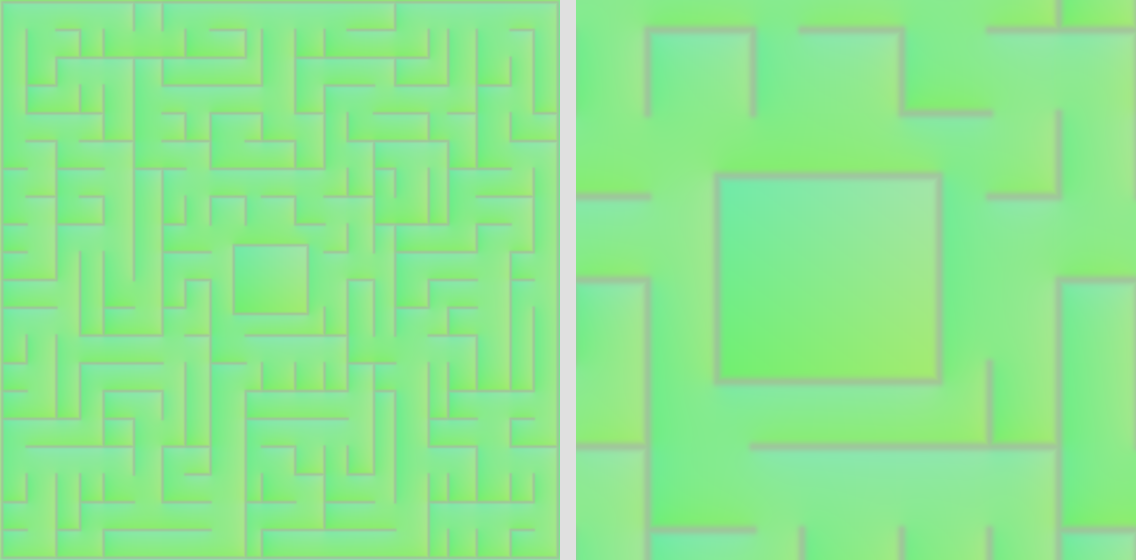
Left: the whole. Right: its middle third, enlarged.
This pattern is drawn by a WebGL 1 fragment shader. Its source:

```glsl
precision highp float;
// Draws a soft green maze whose walls tint the corridors beside them, around a central room.

uniform vec2 u_resolution;

const vec2 GRID = vec2(21.0, 20.0);        // columns and rows
const float MARGIN = 0.004;                // strip outside the maze, in canvas units
const float COLUMN_JITTER = 0.5;           // uneven column widths, in cells
const vec2 ROOM_LOW = vec2(8.75, 8.78);    // corners of the room, in cells
const vec2 ROOM_HIGH = vec2(11.55, 11.25);
const float REACH = 0.65;                  // how far a wall tints, in cells
const float SOFTNESS = 0.04;               // blur of the step across a wall
const float WALL_WIDTH = 0.06;
const float WALL_STRENGTH = 0.75;
const vec3 BASE_COLOR = vec3(0.54, 0.92, 0.55);
const vec3 RIGHT_TINT = vec3(0.13, -0.012, 0.0);
const vec3 TOP_TINT = vec3(0.0, -0.015, 0.15);
const vec3 WALL_COLOR = vec3(0.64, 0.74, 0.62);
const float PI = 3.14159;

float hash(vec2 p) {
  return fract(sin(dot(p, vec2(127.1, 311.7))) * 43758.5453);
}

bool isBetween(vec2 p, vec2 low, vec2 high) {
  return all(greaterThan(p, low)) && all(lessThan(p, high));
}

// Grid node with its column shifted, except on the outer border.
vec2 nodePosition(vec2 node) {
  float inner = step(0.5, node.x) * step(node.x, GRID.x - 0.5);
  float shift = hash(vec2(node.x, 5.3)) - 0.5;
  return node + vec2(COLUMN_JITTER * inner * shift, 0.0);
}

// Each inner node grows one wall; a lane's shared direction prevents overlaps.
bool hasWall(vec2 node, vec2 axis) {
  float lane = dot(node, axis.yx);
  float along = dot(node, axis);
  if (lane == 0.0 || lane == dot(GRID, axis.yx)) {
    return along >= 0.0 && along < dot(GRID, axis);
  }
  if (isBetween(node, ROOM_LOW, ROOM_HIGH)) return false;
  if (isBetween(node + axis, ROOM_LOW, ROOM_HIGH)) return false;
  float flip = step(0.5, hash(vec2(lane, 31.0 + 40.0 * axis.x)));
  vec2 root = node + axis * flip;
  bool growsSideways = hash(root + 0.37) < 0.5;
  return isBetween(root, vec2(0.0), GRID) && growsSideways == (axis.x > 0.5);
}

// Tint by the angle the wall spans, fading with distance; tracks the nearest wall.
void addWall(vec2 start, vec2 end, vec2 axis, inout vec2 tint, inout float nearest) {
  float offset = -dot(start, axis.yx);
  float from = dot(start, axis);
  float to = dot(end, axis);
  float depth = sqrt(offset * offset + SOFTNESS * SOFTNESS);
  float angle = (atan(to / depth) - atan(from / depth)) / PI;
  tint -= axis.yx * (offset / depth) * angle * exp(-depth / REACH);
  nearest = min(nearest, length(vec2(offset, max(max(from, -to), 0.0))));
}

void main() {
  vec2 uv = gl_FragCoord.xy / u_resolution;
  vec2 p = (uv - MARGIN) / (1.0 - 2.0 * MARGIN) * GRID;
  vec2 right = vec2(1.0, 0.0);
  vec2 up = vec2(0.0, 1.0);
  vec2 tint = vec2(0.0);
  float nearest = 10.0;

  // Maze walls around this point
  for (int j = -2; j <= 2; j++) {
    for (int i = -2; i <= 2; i++) {
      vec2 node = floor(p) + vec2(float(i), float(j));
      vec2 start = nodePosition(node) - p;
      if (hasWall(node, right)) {
        addWall(start, nodePosition(node + right) - p, right, tint, nearest);
      }
      if (hasWall(node, up)) {
        addWall(start, start + up, up, tint, nearest);
      }
    }
  }

  // Four walls of the room, and its even gradient
  vec2 low = ROOM_LOW - p;
  vec2 high = ROOM_HIGH - p;
  addWall(low, vec2(high.x, low.y), right, tint, nearest);
  addWall(vec2(low.x, high.y), high, right, tint, nearest);
  addWall(low, vec2(low.x, high.y), up, tint, nearest);
  addWall(vec2(high.x, low.y), high, up, tint, nearest);
  vec2 inset = min(-low, high);
  float inRoom = smoothstep(-SOFTNESS, SOFTNESS, min(inset.x, inset.y));
  vec2 roomTint = -(low + high) / (ROOM_HIGH - ROOM_LOW);
  tint = mix(tint, 0.8 * roomTint, inRoom);

  // Corridor colour with soft wall lines on top
  vec3 color = BASE_COLOR + RIGHT_TINT * tint.x + TOP_TINT * tint.y;
  float line = exp(-nearest * nearest / (WALL_WIDTH * WALL_WIDTH));
  gl_FragColor = vec4(mix(color, WALL_COLOR, WALL_STRENGTH * line), 1.0);
}
```
